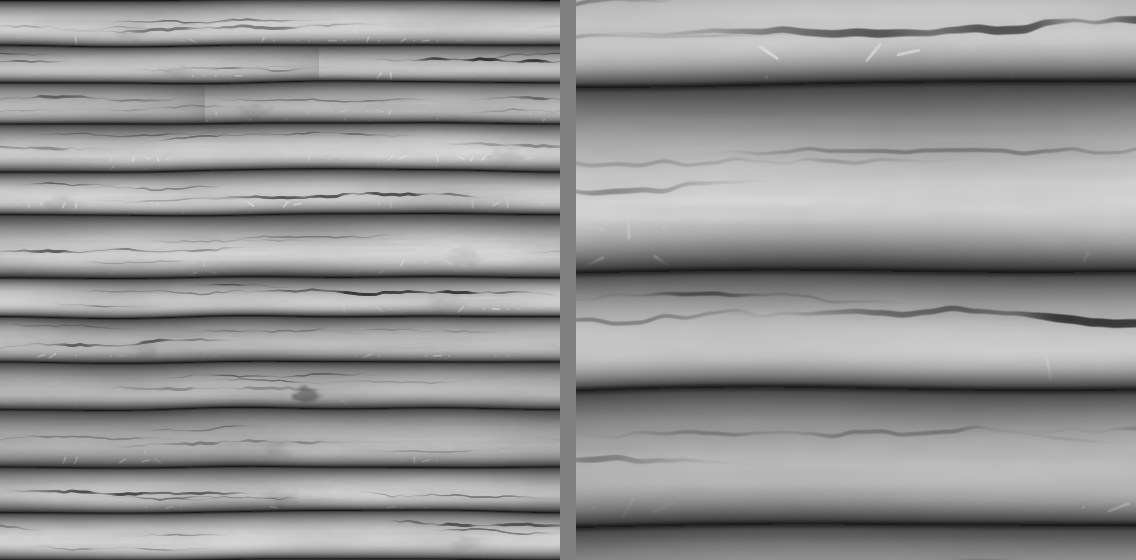
Left, the full canvas; right, a detail of the centre.
This texture map is drawn by a WebGL 2 fragment shader. Its source:

```glsl
#version 300 es
precision highp float;
// Stacked grey timber logs: twelve horizontal rows of uneven height, shaded as
// cylinders, with wandering drying cracks, fine grain, knots, scuffs and two butt joints.
// All noise wraps on whole periods, so the square tiles both ways.
uniform vec2 u_resolution;
out vec4 fragColor;

// Row boundaries from the bottom up, and the peak brightness of each row.
const float EDGES[13] = float[13](0.0, 0.086, 0.165, 0.27, 0.353, 0.434, 0.504,
                                  0.616, 0.695, 0.78, 0.852, 0.919, 1.0);
const float TONES[12] = float[12](0.81, 0.77, 0.70, 0.72, 0.72, 0.77,
                                  0.79, 0.79, 0.80, 0.71, 0.74, 0.80);

float hash(vec2 p) {
    return fract(sin(dot(p, vec2(127.1, 311.7))) * 43758.5453);
}

// Value noise that repeats after a whole number of cells.
float noise(vec2 p, vec2 period) {
    vec2 i = floor(p), f = fract(p);
    f = f * f * (3.0 - 2.0 * f);
    vec2 a = mod(i, period), b = mod(i + 1.0, period);
    return mix(mix(hash(a), hash(vec2(b.x, a.y)), f.x),
               mix(hash(vec2(a.x, b.y)), hash(b), f.x), f.y);
}

float tileNoise(vec2 uv, vec2 cells) {
    return noise(uv * cells, cells);
}

// Noise along x only; each integer row gives an independent wrapping curve.
float curve(float x, float cells, float row) {
    return noise(vec2(x * cells, row), vec2(cells, 499.0)) - 0.5;
}

float edgeHeight(int k, float x) {
    float wobble = (k == 0 || k == 12) ? 0.0 : 0.004 * curve(x, 5.0, float(k) + 300.0);
    return EDGES[k] + wobble;
}

// Darkness of the cracks in one row; the first crack is the longest and deepest.
float cracks(vec2 p, float row, float base, float height, float pixel) {
    float dark = 0.0;
    for (int i = 0; i < 4; i++) {
        float id = row * 4.0 + float(i) + 20.0;
        float main = i == 0 ? 1.0 : 0.0;
        float reach = 0.1 + 0.13 * hash(vec2(id, 2.0)) + 0.1 * main;
        float dx = fract(p.x - hash(vec2(id, 1.0)) + 0.5) - 0.5;
        float level = mix(0.22, 0.8, hash(vec2(id, 3.0)));
        float mid = base + height * level + dx * 0.05 * (hash(vec2(id, 4.0)) - 0.5)
                  + 0.008 * curve(p.x, 14.0, id) + 0.003 * curve(p.x, 70.0, id);
        float taper = 1.0 - smoothstep(0.3, 1.0, abs(dx) / reach);
        float gap = smoothstep(-0.4, 0.25, curve(p.x, 22.0, id + 80.0));
        float depth = mix(0.12, 0.4, hash(vec2(id, 5.0))) + 0.4 * main * hash(vec2(id, 6.0));
        float width = 0.0013 * taper * gap * (0.4 + main);
        float d = abs(p.y - mid);
        float line = 1.0 - smoothstep(width, width + max(pixel, 0.0014), d);
        dark = max(dark, depth * taper * (line * (0.3 + 0.7 * gap) + 0.12 * exp(-d / 0.004)));
    }
    return dark;
}

// Short pale scratches, one possible per grid cell.
float scuffs(vec2 uv, float pixel) {
    vec2 cell = floor(uv * 48.0), f = fract(uv * 48.0) - 0.5;
    float angle = 2.6 * hash(cell + 7.0) - 0.7;
    vec2 dir = vec2(cos(angle), sin(angle));
    float along = clamp(dot(f, dir), -0.3, 0.3) * step(0.3, hash(cell + 3.0));
    float d = length(f - dir * along) / 48.0;
    return step(0.55, hash(cell)) * (1.0 - smoothstep(0.0003, 0.0008 + pixel, d));
}

void main() {
    vec2 uv = gl_FragCoord.xy / u_resolution;
    float pixel = 1.0 / u_resolution.y;
    vec2 p = vec2(uv.x, fract(uv.y + 0.003 * curve(uv.x, 4.0, 290.0)));

    // Find the row and the height t within it
    int k = 0;
    for (int i = 1; i < 12; i++) if (p.y > edgeHeight(i, p.x)) k = i;
    float row = float(k);
    float base = edgeHeight(k, p.x), height = edgeHeight(k + 1, p.x) - base;
    float t = (p.y - base) / height;

    // Rounded shading, brightest below the middle
    float crest = 0.38 + 0.08 * curve(p.x, 3.0, row + 200.0);
    float d = t < crest ? (crest - t) / crest : (t - crest) / (1.0 - crest);
    float falloff = 2.2 + 0.9 * curve(p.x, 4.0, row + 220.0);
    float peak = TONES[k] + 0.06 * curve(p.x, 5.0, row + 240.0);
    float shade = mix(peak, t < crest ? 0.15 : 0.24, pow(d, falloff));
    float seam = min(t, 1.0 - t) * height;
    shade *= mix(0.65, 1.0, smoothstep(0.0, 0.0035, seam));

    // Butt joints: the left log darkens towards its end
    if (k == 9 || k == 10) {
        float joint = k == 10 ? 0.569 : 0.366;
        shade -= 0.09 * exp(-14.0 * fract(joint - p.x)) * (1.0 - d * d);
    }

    // Blotches and long fine grain
    shade *= 1.0 + 0.05 * (tileNoise(uv, vec2(9.0, 28.0)) - 0.5)
                 + 0.035 * (tileNoise(uv, vec2(7.0, 190.0)) - 0.5)
                 + 0.02 * (tileNoise(uv, vec2(60.0, 130.0)) - 0.5);

    // One knot per row, mostly faint, with a broken outline
    float knotX = k == 3 ? 0.547 : hash(vec2(row, 61.0));
    vec2 q = vec2(fract(p.x - knotX + 0.5) - 0.5, p.y - base - height * 0.3);
    float rough = tileNoise(uv, vec2(70.0, 110.0));
    float knot = 1.0 - smoothstep(0.3, 1.2, length(q / vec2(0.034, 0.017)) + 0.7 * (rough - 0.5));
    shade *= 1.0 - knot * (k == 3 ? 0.32 : 0.07);

    // Cracks, then scuffs clustered along the lower flank
    shade *= 1.0 - cracks(p, row, base, height, pixel);
    float worn = smoothstep(0.45, 0.8, tileNoise(uv, vec2(8.0, 16.0)));
    float flank = smoothstep(0.02, 0.1, t) * (1.0 - smoothstep(0.2, 0.36, t));
    shade += 0.13 * scuffs(uv, pixel) * worn * flank;

    fragColor = vec4(vec3(clamp(shade, 0.0, 1.0)), 1.0);
}
```
